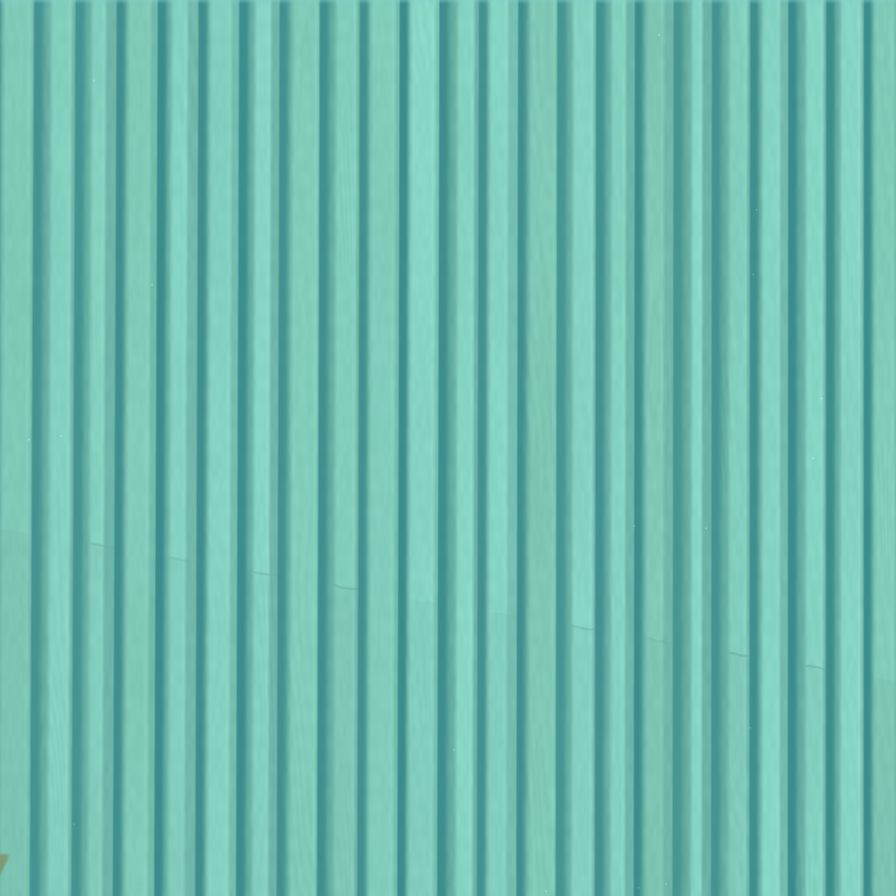
Give the GLSL for this texture, as a Shadertoy shader.

```glsl
// Painted teal wood slats standing side by side, with shadowed grooves between.
// Each slat gets a hard left groove, a soft fade, a flat face and a random side
// shoulder; grain noise, butt joints and small chips add the wear.

float hash(vec2 p) {
    return fract(sin(dot(p, vec2(127.1, 311.7))) * 43758.5453);
}

float noise(vec2 p) {
    vec2 i = floor(p), f = fract(p);
    f = f * f * (3.0 - 2.0 * f);
    return mix(mix(hash(i), hash(i + vec2(1, 0)), f.x),
               mix(hash(i + vec2(0, 1)), hash(i + vec2(1, 1)), f.x), f.y);
}

// Signed grain: fine fibres plus wavy contour lines, different on each slat
float woodGrain(vec2 uv, float id) {
    vec2 p = uv + id * vec2(3.7, 1.9);
    float fibres = noise(p * vec2(260.0, 70.0)) - 0.5;
    float field = noise(p * vec2(45.0, 5.0)) * 3.0 + uv.x * 60.0 + uv.y * 5.0;
    float rings = sin(field * 9.0) * smoothstep(0.5, 0.85, noise(p * vec2(9.0, 4.0)));
    return fibres * 0.024 + rings * 0.008;
}

void mainImage(out vec4 fragColor, in vec2 fragCoord) {
    vec2 uv = fragCoord / iResolution.xy;
    vec2 pixel = 1.0 / iResolution.xy;

    // Slat coordinate: slightly narrower to the right, leaning at lower left
    float x = uv.x + 0.005 * (1.0 - uv.y) * (1.0 - uv.x);
    float slat = 0.15 + 21.47 * x + 1.2 * x * x;
    float id = floor(slat), t = fract(slat);
    float aa = max(0.05, 24.0 * pixel.x);
    float r1 = hash(vec2(id, 1.0)), r2 = hash(vec2(id, 2.0)), r3 = hash(vec2(id, 3.0));

    // Face colour varies from slat to slat and drifts along the length
    vec3 col = mix(vec3(0.495, 0.785, 0.71), vec3(0.535, 0.845, 0.785), r1);
    col *= 0.98 + 0.03 * noise(vec2(id * 5.3, uv.y * 4.0));

    // Butt joint on every second slat, along a line falling to the right
    float jointY = 0.41 - 0.17 * uv.x + 0.002 * (noise(vec2(uv.x * 150.0, id)) - 0.5);
    float jointed = 1.0 - step(0.5, mod(id, 2.0));
    float below = 1.0 - smoothstep(-pixel.y, pixel.y, uv.y - jointY);
    float seam = 1.0 - smoothstep(0.0004, 0.0012 + pixel.y, abs(uv.y - jointY));
    col *= 1.0 - jointed * (0.025 * below + 0.1 * seam * r3);

    // Shoulder on the right side of the slat, lower and dimmer than the face
    float shoulderStart = 0.96 - 0.26 * r2;
    float shoulder = smoothstep(shoulderStart - aa, shoulderStart + aa, t);
    col = mix(col, vec3(0.41, 0.69, 0.64), shoulder * (0.5 + 0.45 * r3));
    col += 0.015 * exp(-pow((t - shoulderStart + 0.07) / 0.035, 2.0));

    // Groove flank: wide and gradual on some slats, short and steep on others
    float flankEnd = 0.32 + 0.25 * r3 * r3;
    vec3 flank = mix(vec3(0.33, 0.63, 0.595), vec3(0.43, 0.71, 0.66),
                     smoothstep(0.12, flankEnd - 0.06, t));
    col = mix(flank, col, smoothstep(flankEnd - 0.14, flankEnd, t));

    // Thin dark core that melts into the flank, sharper against the left slat
    float core = max(1.0 - smoothstep(0.06 + 0.05 * r1, 0.21 + 0.06 * r3, t),
                     smoothstep(1.0 - 1.3 * aa, 1.0, t));
    vec3 coreColor = mix(vec3(0.23, 0.55, 0.555), vec3(0.285, 0.59, 0.575),
                         hash(vec2(floor(slat + 0.5), 4.0)));
    col = mix(col, coreColor, core);

    col += woodGrain(uv, id) * (1.0 - 0.7 * core);

    // Sparse pale flecks in the paint
    vec2 cell = floor(uv * 40.0);
    vec2 fleckPos = 0.2 + 0.6 * vec2(hash(cell + 7.0), hash(cell + 19.0));
    float fleck = 1.0 - smoothstep(0.02, 0.07, length(fract(uv * 40.0) - fleckPos));
    col += 0.08 * fleck * step(0.992, hash(cell + 31.0));

    // Pale upper rim and a bare wood chip at the lower left
    col = mix(col, vec3(0.50, 0.82, 0.80), 0.4 * smoothstep(0.995, 1.0, uv.y));
    float chipWidth = 0.010 * smoothstep(0.018, 0.047, uv.y);
    float chip = (1.0 - smoothstep(chipWidth - 0.003, chipWidth + 0.002, uv.x))
               * smoothstep(0.018, 0.026, uv.y) * (1.0 - smoothstep(0.044, 0.049, uv.y));
    col = mix(col, vec3(0.50, 0.56, 0.40), 0.8 * chip);

    fragColor = vec4(clamp(col, 0.0, 1.0), 1.0);
}
```
